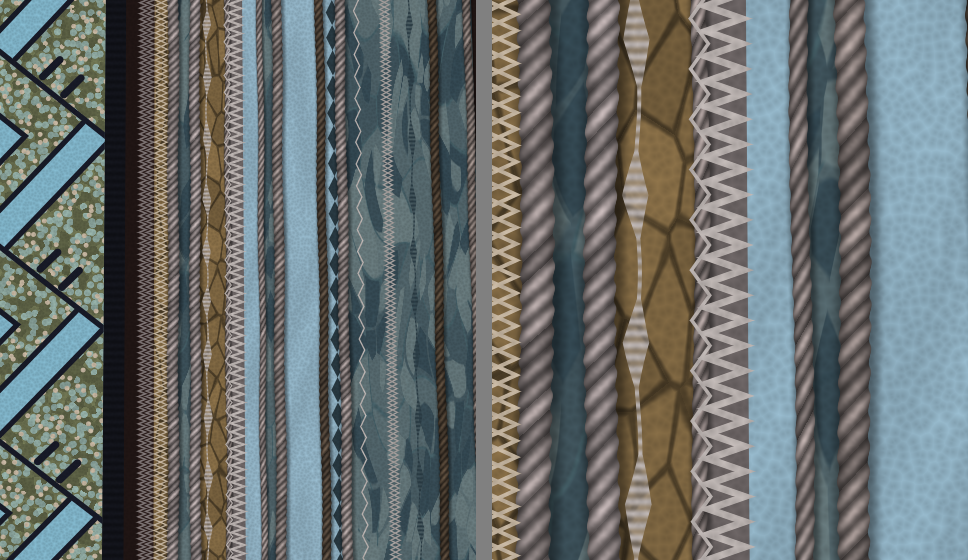
Left: the whole. Right: its middle third, enlarged.
A Shadertoy shader for this texture:

```glsl
// Upright strips of cloth, cord and stitching beside a chevron-banded floral panel.

const float TAU = 6.28319;
const float SPAN = 7.68;     // canvas height in design units
const float FAN = 0.055;     // spread of the strips toward the bottom
const float FAN_CENTER = 2.4;
const float CHEVRON = 2.64;  // repeat heights
const float DIAMOND = 0.345;
const float SPINDLE = 0.76;
const float CORD_PITCH = 0.105;
const float PIPING = 0.036;

const vec3 SKY = vec3(0.56, 0.69, 0.76);
const vec3 BAND_BLUE = vec3(0.49, 0.69, 0.77);
const vec3 NAVY = vec3(0.09, 0.1, 0.15);
const vec3 BLACK = vec3(0.065, 0.07, 0.095);
const vec3 UMBER = vec3(0.12, 0.08, 0.075);
const vec3 GOLD = vec3(0.48, 0.39, 0.25);
const vec3 TEAL_DEEP = vec3(0.19, 0.27, 0.31);
const vec3 TEAL = vec3(0.26, 0.36, 0.39);
const vec3 TEAL_PALE = vec3(0.4, 0.47, 0.48);
const vec3 OLIVE = vec3(0.39, 0.41, 0.29);
const vec3 BLOSSOM = vec3(0.54, 0.64, 0.61);
const vec3 CREAM = vec3(0.76, 0.7, 0.62);
const vec3 THREAD = vec3(0.72, 0.69, 0.68);
const vec3 GREY = vec3(0.57, 0.53, 0.53);
const vec3 BROWN = vec3(0.29, 0.24, 0.19);

// Cords: centre, radius, share of brown
const vec3 CORDS[9] = vec3[9](
  vec3(2.375, 0.075, 0.05), vec3(2.67, 0.072, 0), vec3(3.11, 0.035, 0.15),
  vec3(3.56, 0.042, 0.15), vec3(3.79, 0.07, 0.2), vec3(4.375, 0.06, 0.9),
  vec3(4.65, 0.07, 0.1), vec3(5.92, 0.06, 1), vec3(6.4, 0.055, 0.35));

float px;  // half width of a smoothed edge

float hash(vec2 p) {
  vec3 q = fract(p.xyx * 0.1031);
  q += dot(q, q.yzx + 33.33);
  return fract((q.x + q.y) * q.z);
}

// Cellular noise: distance, cell value, gap to the next cell
vec3 cellular(vec2 p) {
  vec3 best = vec3(9, 0, 9);
  for (int k = 0; k < 9; k++) {
    vec2 g = floor(p) + vec2(k % 3 - 1, k / 3 - 1);
    float d = length(g + vec2(hash(g), hash(g + 57.0)) - p);
    if (d < best.x) best = vec3(d, hash(g + 113.0), best.x);
    else best.z = min(best.z, d);
  }
  return vec3(best.xy, best.z - best.x);
}

void paint(inout vec3 c, vec3 ink, float d) {
  c = mix(c, ink, 1.0 - smoothstep(-px, px, d));
}

float strip(float x, float a, float b) { return max(a - x, x - b); }

float segment(vec2 p, vec2 d) {
  return length(p - d * clamp(dot(p, d) / dot(d, d), 0.0, 1.0));
}

void zigzag(inout vec3 c, vec2 p, float cx, float amp, float pitch, float w, vec3 ink) {
  float wave = abs(fract(p.y / pitch) - 0.5) * 4.0 - 1.0;
  paint(c, ink, abs(p.x - cx - amp * wave) / length(vec2(1, 4.0 * amp / pitch)) - w);
}

void lattice(inout vec3 c, vec2 p, float cx, float amp, float pitch, vec3 ink) {
  zigzag(c, p, cx, amp, pitch, 0.009, ink);
  zigzag(c, p, cx, -amp, pitch, 0.009, ink);
}

// Thread that swells into hatched spindles
void spindles(inout vec3 c, vec2 p, float cx, float r, vec3 ink) {
  float y = p.y + 0.08 * sin(p.y * 1.7);
  float swell = max(0.0, 1.0 - 3.4 * abs(fract(y / SPINDLE) - 0.5));
  float hatch = 0.72 + 0.28 * sin(TAU * p.y / 0.055);
  paint(c, mix(c, ink, hatch), abs(p.x - cx - 0.01 * sin(y * 7.0)) - 0.009 - r * swell);
}

void cord(inout vec3 c, vec2 p, vec3 spec) {
  float r = spec.y, x = p.x - spec.x + 0.01 * sin(p.y * 2.3 + spec.x * 9.0), s = x / r;
  float turn = p.y / CORD_PITCH + 0.7 * s + 0.2 * sin(p.y * 4.0 + spec.x);
  float lay = 0.5 - 0.5 * cos(TAU * turn);
  float wear = 0.82 + 0.36 * hash(vec2(floor(turn), spec.x * 10.0));
  c *= 0.6 + 0.4 * smoothstep(0.8, 1.8, abs(s - 0.2));
  vec3 ink = mix(GREY, BROWN, spec.z) * (0.62 + 0.55 * lay) * (1.0 - 0.4 * min(s * s, 1.2));
  paint(c, ink * wear, abs(x) - r * (0.9 + 0.14 * lay));
}

vec3 marbledCloth(vec2 p) {
  vec2 q = p + vec2(0.1 * sin(p.y * 2.1 + p.x * 3.0), 0.25 * sin(p.x * 7.0 + sin(p.y * 2.0)));
  vec3 patches = cellular(q * vec2(2.6, 1.1)), drips = cellular(q * vec2(7, 1.7) + 9.0);
  vec3 c = mix(TEAL, mix(TEAL_DEEP, TEAL_PALE, patches.y), smoothstep(0.0, 0.08, patches.z));
  float dark = step(0.76, drips.y), mask = dark + step(drips.y, 0.3);
  return mix(c, mix(TEAL_PALE, TEAL_DEEP, dark), 0.85 * mask * smoothstep(0.04, 0.14, drips.z));
}

vec3 floralPanel(vec2 p) {
  vec3 petals = cellular(p * 9.5), buds = cellular(p * 8.0 + 31.0);
  vec3 c = OLIVE * (0.85 + 0.3 * petals.y);
  c = mix(c, BLOSSOM * (0.88 + 0.2 * petals.y), step(0.25, petals.y) * (1.0 - smoothstep(0.4, 0.52, petals.x)));
  c = mix(c, CREAM, step(0.55, buds.y) * (1.0 - smoothstep(0.2, 0.33, buds.x)));
  // Skewed axes: g crosses the falling piping, f the rising bands
  float g = p.y - 0.8 * p.x - 0.7, id = floor(g / CHEVRON);
  vec2 q = p - vec2(0, id * CHEVRON);
  g -= id * CHEVRON;
  float f = q.y + 1.08 * q.x + 0.13 * id;
  float wedge = max((0.87 - g) * 0.78, (f - 2.27) * 0.68);
  float field = min(abs(f - 3.245) * 0.68 - 0.215, wedge);
  paint(c, BAND_BLUE, field);
  paint(c, NAVY, min(abs(field), min(g, CHEVRON - g) * 0.78) - PIPING);
  for (float k = 0.0; k < 2.0; k++)
    paint(c, NAVY, segment(q - vec2(0.6, 3.69) - k * vec2(0.29, 0.25), vec2(0.23, -0.23)) - 0.05);
  return c;
}

void mainImage(out vec4 fragColor, in vec2 fragCoord) {
  px = 0.6 * SPAN / iResolution.y;
  vec2 p = fragCoord / iResolution.y * SPAN;
  p.y = SPAN - p.y;
  float fan = FAN * p.y / SPAN, x = (p.x + FAN_CENTER * fan) / (1.0 + fan);
  p.x = x;

  // Cloth strips
  vec3 c = marbledCloth(p), stain = cellular(p * vec2(5, 2.6) + 4.0);
  vec3 gold = GOLD * (0.9 + 0.2 * stain.y) * (0.6 + 0.4 * smoothstep(0.03, 0.16, stain.z));
  vec3 sky = SKY * (0.97 + 0.03 * sin(p.y * 3.0 + 2.0 * sin(x * 8.0 + p.y)));
  paint(c, gold, min(strip(x, 2.1, 2.34), strip(x, 2.7, 3.1)));
  paint(c, sky, min(strip(x, 3.3, 3.55), strip(x, 3.82, 4.62)));
  paint(c, GREY * 0.72, strip(x, 3.12, 3.32));
  paint(c, UMBER * 1.4, strip(x, 1.9, 2.12));
  paint(c, UMBER, min(strip(x, 1.72, 1.92), 6.46 - x));
  paint(c, BLACK * (1.0 + 0.15 * sin(p.y * 60.0)), strip(x, 1.45, 1.73));
  if (x < 1.5) paint(c, floralPanel(p), x - 1.45);

  // Diamond ribbon
  float peak = 1.0 - 2.0 * abs(fract(p.y / DIAMOND) - 0.5);
  paint(c, TEAL_DEEP * 0.8, (abs(x - 4.55) - 0.085 * peak) * 0.85);

  // Cords and stitches
  for (int i = 0; i < 9; i++) cord(c, p, CORDS[i]);
  for (float k = 0.0; k < 2.0; k++)
    zigzag(c, p, 1.965 + 0.1 * k, 0.045, 0.075, 0.011, GREY * 0.85);
  lattice(c, p, 2.21, 0.08, 0.15, CREAM);
  lattice(c, p, 5.27, 0.06, 0.13, THREAD * 0.9);
  zigzag(c, p, 3.22, 0.08, 0.115, 0.016, THREAD);
  zigzag(c, p, 3.11, 0.04, 0.23, 0.008, THREAD);
  zigzag(c, p, 4.88, 0.035, 0.3, 0.009, THREAD);
  spindles(c, p, 2.83, 0.05, THREAD);
  spindles(c, p, 5.6, 0.04, TEAL_DEEP * 0.85);

  // Woven grain
  fragColor = vec4(c * (0.92 + 0.15 * cellular(p * 24.0).x), 1);
}
```
